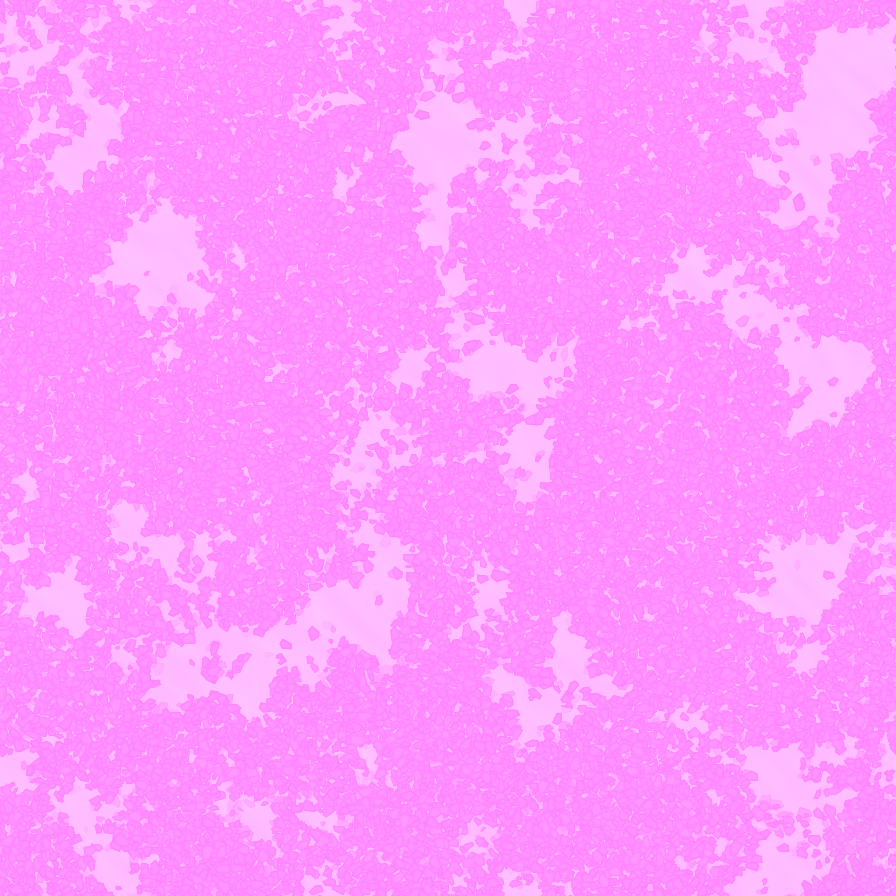
Give the GLSL for this texture, as a WebGL 1 fragment shader.

```glsl
precision highp float;
// Tileable drifts of small overlapping pink flakes on a paler, faintly streaked ground.
uniform vec2 u_resolution;

const vec3 RIM_COLOR = vec3(1.0, 0.5, 1.0);
const vec3 FLAKE_COLOR = vec3(1.0, 0.585, 1.0);
const vec3 GROUND_COLOR = vec3(1.0, 0.738, 1.0);
const float FLAKE_CELLS = 80.0;     // flake grid cells per canvas
const int FLAKE_LAYERS = 6;         // flakes per cell
const int PALE_LAYERS = 2;          // lowest layers, half faded into the ground
const float PALE_MIN = 0.15;        // opacity range of the pale flakes
const float PALE_MAX = 0.8;
const float FLAKE_MIN = 0.32;       // flake radius, in cells
const float FLAKE_MAX = 0.85;
const float RIM_DEPTH = 0.25;       // rim fade, in cells
const float RIM_CURVE = 0.65;
const float TONE_SPREAD = 0.03;     // brightness change between flakes
const float DRIFT_FREQ = 5.0;       // largest drifts per canvas
const float DRIFT_ROUGHNESS = 0.75;
const float DRIFT_BARE = -0.43;     // drift value with no flakes
const float DRIFT_FULL = 0.02;      // drift value with all flakes
const vec2 STREAK_FREQ = vec2(32.0, 10.0);
const float STREAK_STRENGTH = 0.035;
const float TAU = 6.2831853;
const float SIDES = 5.0;

vec3 hash3(vec2 p, float seed) {
  vec3 q = fract(vec3(p.xyx + seed * 17.31) * vec3(0.1031, 0.1030, 0.0973));
  q += dot(q, q.yxz + 33.33);
  return fract((q.xxy + q.yzz) * q.zyx);
}

float cornerSlope(vec2 corner, vec2 offset, vec2 period) {
  float angle = TAU * hash3(mod(corner, period), 3.0).x;
  return dot(vec2(cos(angle), sin(angle)), offset);
}

// Gradient noise that wraps after period cells.
float gradientNoise(vec2 p, vec2 period) {
  vec2 i = floor(p);
  vec2 f = p - i;
  vec2 u = f * f * f * (f * (f * 6.0 - 15.0) + 10.0);
  vec2 e = vec2(1.0, 0.0);
  float low = mix(cornerSlope(i, f, period),
                  cornerSlope(i + e, f - e, period), u.x);
  float high = mix(cornerSlope(i + e.yx, f - e.yx, period),
                   cornerSlope(i + e.xx, f - e.xx, period), u.x);
  return mix(low, high, u.y);
}

float driftNoise(vec2 uv) {
  float sum = 0.0;
  float amplitude = 1.0;
  float freq = DRIFT_FREQ;
  for (int octave = 0; octave < 5; octave++) {
    sum += amplitude * gradientNoise(uv * freq + 0.37 * float(octave), vec2(freq));
    amplitude *= DRIFT_ROUGHNESS;
    freq *= 2.0;
  }
  return sum;
}

// Signed distance to an angular, stretched polygon; traits = size, turn, stretch.
float flakeDistance(vec2 p, vec3 traits) {
  float radius = mix(FLAKE_MIN, FLAKE_MAX, traits.x);
  float turn = TAU * traits.y;
  float c = cos(turn);
  float s = sin(turn);
  p = mat2(c, s, -s, c) * p;
  p.y /= mix(0.5, 1.0, sqrt(traits.z));
  float d = length(p) - radius;
  for (float side = 0.0; side < SIDES; side++) {
    float vary = fract(traits.z * 7.0 + traits.x * 5.0 + side * 0.618);
    float angle = TAU * (side + 0.5 * vary) / SIDES;
    float reach = radius * mix(0.45, 0.9, vary);
    d = max(d, dot(p, vec2(cos(angle), sin(angle))) - reach);
  }
  return d;
}

void main() {
  vec2 uv = gl_FragCoord.xy / u_resolution;
  vec2 p = uv * FLAKE_CELLS;
  vec2 home = floor(p);
  float soft = 0.5 * FLAKE_CELLS / min(u_resolution.x, u_resolution.y);

  // Ground with faint diagonal streaks
  vec2 streakPoint = vec2(uv.x + uv.y, uv.x - uv.y) * STREAK_FREQ;
  vec3 color = GROUND_COLOR;
  color.g += STREAK_STRENGTH * gradientNoise(streakPoint, STREAK_FREQ);

  // Flakes, stacked layer by layer; every other layer overlaps the opposite way
  for (int layer = 0; layer < FLAKE_LAYERS; layer++) {
    float seed = float(layer) + 1.0;
    float order = mod(seed, 2.0) * 2.0 - 1.0;
    for (int y = -1; y <= 1; y++) {
      for (int x = -1; x <= 1; x++) {
        vec2 cell = home + order * vec2(float(x), float(y));
        vec2 wrapped = mod(cell, FLAKE_CELLS);
        vec3 place = hash3(wrapped, seed);
        vec2 center = cell + place.xy;
        if (length(p - center) > FLAKE_MAX + soft) continue;
        vec3 traits = hash3(wrapped, seed + 50.0);
        float d = flakeDistance(p - center, traits);
        if (d > soft) continue;
        float drift = driftNoise(center / FLAKE_CELLS);
        if (place.z > smoothstep(DRIFT_BARE, DRIFT_FULL, drift)) continue;
        float depth = pow(clamp(-d / RIM_DEPTH, 0.0, 1.0), RIM_CURVE);
        vec3 flake = mix(RIM_COLOR, FLAKE_COLOR, depth);
        float tone = fract(traits.y * 13.0);
        flake.g += TONE_SPREAD * (tone - 0.5);
        float opacity = layer < PALE_LAYERS ? mix(PALE_MIN, PALE_MAX, tone) : 1.0;
        color = mix(color, flake, opacity * (1.0 - smoothstep(-soft, soft, d)));
      }
    }
  }
  gl_FragColor = vec4(color, 1.0);
}
```
